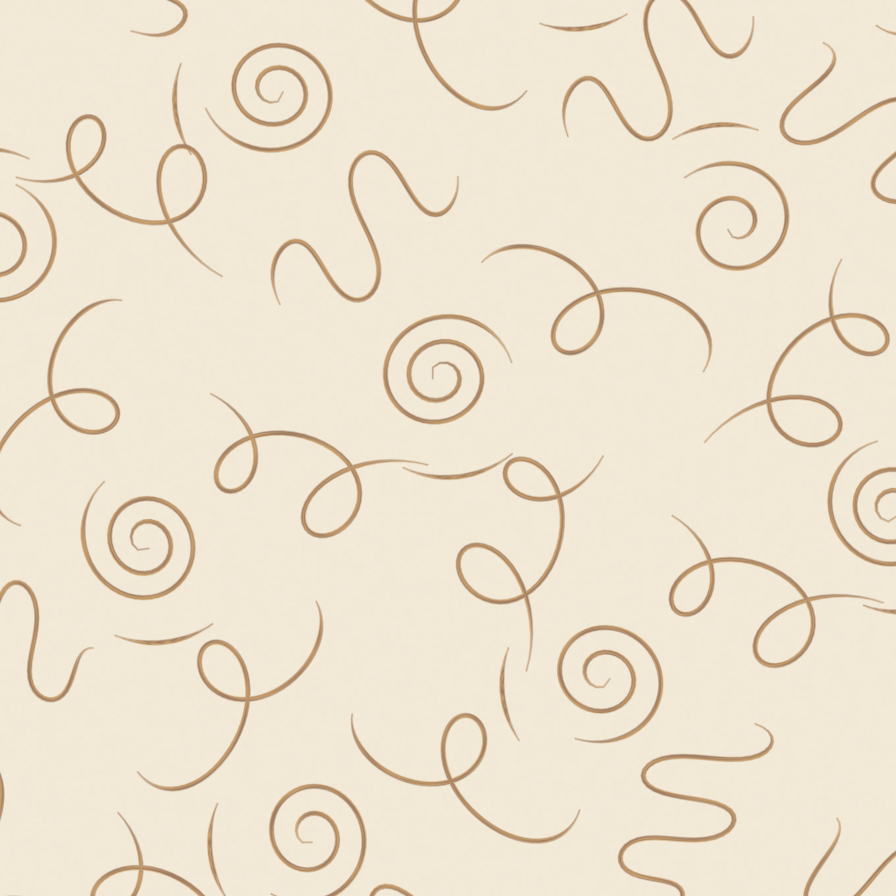
Reproduce this pattern procedurally as a WebGL 2 fragment shader.

```glsl
#version 300 es
precision highp float;
// Brown pencil doodles on cream paper: spirals, meanders, loops and small arcs.
// The plane is tiled with squares and dominoes; each tile holds one curve,
// sampled as a polyline and inked with tapered, streaky strokes.

uniform vec2 u_resolution;
out vec4 fragColor;

const float PI = 3.14159265;
const float CELLS = 6.0;
const int SPIRAL = 0, ARC = 1, MEANDER = 2, LOOPS = 3;

float hash(vec2 p) {
    vec3 q = fract(vec3(p.xyx) * 0.1031);
    q += dot(q, q.yzx + 33.33);
    return fract((q.x + q.y) * q.z);
}

vec2 polar(float angle) { return vec2(cos(angle), sin(angle)); }

mat2 turn(float angle) {
    vec2 d = polar(angle);
    return mat2(d.x, d.y, -d.y, d.x);
}

float gradientNoise(vec2 p) {
    vec2 i = floor(p), f = p - i, u = f * f * f * (f * (f * 6.0 - 15.0) + 10.0);
    vec2 e = vec2(0, 1);
    float a = dot(polar(2.0 * PI * hash(i)), f);
    float b = dot(polar(2.0 * PI * hash(i + e.yx)), f - e.yx);
    float c = dot(polar(2.0 * PI * hash(i + e)), f - e);
    float d = dot(polar(2.0 * PI * hash(i + 1.0)), f - 1.0);
    return mix(mix(a, b, u.x), mix(c, d, u.x), u.y);
}

// Point on a curve at t in 0..1, in cell units around the tile centre.
vec2 curvePoint(int kind, float t, float seed) {
    if (kind == SPIRAL) {
        float s = pow(t, 0.6);
        float radius = 0.05 + 0.38 * s + 0.06 * pow(t, 6.0);
        return radius * polar(2.0 * PI * (1.6 + 1.1 * seed) * s) * vec2(1.0, 0.94);
    }
    if (kind == ARC) return (0.66 + 0.05 * t) * polar((t - 0.5) * (0.7 + 0.5 * seed));
    if (kind == MEANDER) {
        float waves = 1.7 + 0.8 * seed;
        float phase = 2.0 * PI * waves * t + 4.0 * seed;
        float y = 0.36 * sin(phase) * (0.75 + 0.25 * sin(PI * t + seed));
        float x = 1.45 * (t - 0.5) - 0.1 / waves * sin(2.0 * phase);
        return vec2(x + 0.3 * y, y);
    }
    // Prolate trochoid with one or two loops, bent a little.
    bool twice = seed > 0.55;
    float swing = (2.0 * t - 1.0) * PI * (twice ? 2.05 : 1.6);
    float phase = swing + (twice ? PI : 0.0);
    float size = 0.24 + 0.1 * t;
    vec2 p = vec2(0.11 * swing - size * sin(phase), -size * cos(phase));
    return p + vec2(0.15 * p.y, 0.14 * p.x * p.x - 0.04);
}

// Nearest point on the curve: distance, curve parameter, side of the line.
vec3 nearest(vec2 p, int kind, float seed) {
    int steps = kind == ARC ? 14 : 72;
    vec3 best = vec3(9.0, 0.0, 1.0);
    vec2 a = curvePoint(kind, 0.0, seed);
    for (int i = 1; i <= steps; i++) {
        vec2 b = curvePoint(kind, float(i) / float(steps), seed);
        vec2 ab = b - a, ap = p - a;
        float h = clamp(dot(ap, ab) / dot(ab, ab), 0.0, 1.0);
        float d = length(ap - h * ab);
        if (d < best.x)
            best = vec3(d, (float(i - 1) + h) / float(steps), sign(ab.x * ap.y - ab.y * ap.x));
        a = b;
    }
    return best;
}

// Lays one tapered two-tone stroke over the colour below.
vec3 ink(vec3 below, vec2 p, int kind, float seed) {
    vec3 n = nearest(p, kind, seed);
    float taper = smoothstep(0.0, kind == ARC ? 0.4 : 0.1, min(n.y, 1.0 - n.y));
    float width = mix(0.005, 0.0155, taper);
    float soft = CELLS * max(0.0013, 0.75 / u_resolution.y);
    float cover = 1.0 - smoothstep(width - soft, width + soft, n.x);
    float across = n.x * n.z / 0.0155;
    float streak = gradientNoise(vec2(n.y * 14.0, across * 1.3 + seed * 50.0));
    vec3 ochre = vec3(0.74, 0.56, 0.35), taupe = vec3(0.61, 0.47, 0.36);
    vec3 tone = mix(ochre, taupe, smoothstep(-0.5, 0.5, streak + 0.35 * across));
    return mix(below, tone, cover * mix(0.7, 0.95, taper) * (0.94 + 0.12 * streak));
}

void main() {
    vec2 uv = gl_FragCoord.xy / u_resolution.y;

    // Paper with faint grain
    float grain = gradientNoise(uv * 170.0) + 0.6 * gradientNoise(uv * 45.0);
    vec3 color = vec3(0.949, 0.912, 0.843) + 0.008 * grain;

    // Tiles: per five cells, a horizontal domino, a vertical one and a square
    vec2 p = turn(0.6) * uv * CELLS + 20.0;
    for (int j = -2; j <= 1; j++)
    for (int i = -2; i <= 1; i++) {
        vec2 cell = floor(p) + vec2(i, j);
        float slot = mod(cell.x + 2.0 * cell.y, 5.0);
        bool flat_ = slot < 0.5, upright = abs(slot - 2.0) < 0.5, square = abs(slot - 3.0) < 0.5;
        if (!(flat_ || upright || square)) continue;

        float seed = hash(cell), pick = hash(cell + 57.3), tilt = hash(cell + 91.7);
        vec2 center = cell + (flat_ ? vec2(1.0, 0.5) : upright ? vec2(0.5, 1.0) : vec2(0.5));
        vec2 q = p - center - 0.1 * (vec2(pick, tilt) - 0.5);
        if (square) {
            if (length(q) > 0.8) continue;
            color = ink(color, turn(2.0 * PI * tilt) * q * vec2(pick < 0.5 ? -1 : 1, 1), SPIRAL, seed);
            color = ink(color, turn(PI * (0.25 + 0.5 * floor(4.0 * pick))) * q, ARC, tilt);
        } else {
            q = turn((upright ? 0.5 * PI : 0.0) + 0.5 * (tilt - 0.5)) * q;
            if (abs(q.x) > 1.25 || abs(q.y) > 0.75) continue;
            q.y *= fract(pick * 7.0) < 0.5 ? -1.0 : 1.0;
            color = ink(color, q, pick < 0.5 ? MEANDER : LOOPS, seed);
        }
    }
    fragColor = vec4(color, 1.0);
}
```
